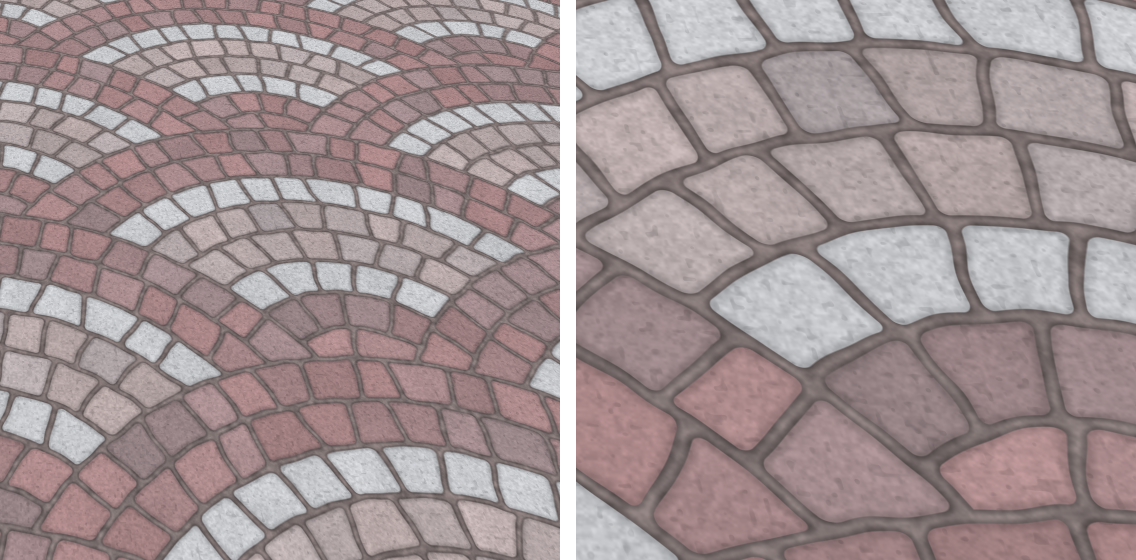
Left: the whole. Right: its middle third, enlarged.
This pattern is drawn by a Shadertoy shader. Its source:

```glsl
// Granite paving of overlapping fans in red, pink and white setts, seen at a slant.
#define FAN_RADIUS 0.53
#define ROW_STEP 0.2285
#define RING_WIDTH 0.0585
#define SETT_LENGTH 0.057
#define JOINT 0.0034
#define CORNER 0.009
#define JITTER 0.28
#define GRAIN 0.19
#define RED_STONE vec3(0.665, 0.525, 0.53)
#define PINK_STONE vec3(0.725, 0.665, 0.66)
#define WHITE_STONE vec3(0.785, 0.79, 0.805)
#define JOINT_COLOR vec3(0.49, 0.445, 0.44)

float hash(vec2 p) {
    vec3 q = fract(p.xyx * vec3(0.1031, 0.1030, 0.0973));
    q += dot(q, q.yzx + 33.33);
    return fract((q.x + q.y) * q.z);
}

float noise(vec2 p) {
    vec2 i = floor(p), f = fract(p);
    f = f * f * (3.0 - 2.0 * f);
    return mix(mix(hash(i), hash(i + vec2(1, 0)), f.x),
               mix(hash(i + vec2(0, 1)), hash(i + vec2(1, 1)), f.x), f.y);
}

// Undo the perspective: canvas position to position on the ground.
vec2 groundPlane(vec2 uv) {
    float down = 1.0 - uv.y;
    mat2 view = mat2(1.471, 0.0625, -0.010 - 0.808 * uv.x, -0.759 - 0.808 * down);
    return inverse(view) * vec2(uv.x - 0.694, down - 0.733);
}

// Uneven, slightly slanted joint between neighbouring setts of a ring.
float jointAt(float i, float across, vec2 seed) {
    vec2 key = seed + vec2(i, 0.0);
    return i + JITTER * (hash(key) - 0.5) + 0.5 * (hash(key + 71.3) - 0.5) * (across - 0.5);
}

// Half angle of a ring left visible between the two fans in front.
float visibleAngle(float r) {
    float reach = length(vec2(0.5, ROW_STEP));
    float s = (r * r + reach * reach - FAN_RADIUS * FAN_RADIUS) / (2.0 * r * reach);
    return atan(ROW_STEP, 0.5) + asin(clamp(s, -0.6, 1.0));
}

void mainImage(out vec4 fragColor, in vec2 fragCoord) {
    vec2 ground = groundPlane(fragCoord / iResolution.xy);
    float pixel = 0.6 * length(fwidth(ground));
    vec2 p = ground + 0.004 * (vec2(noise(ground * 45.0), noise(ground * 45.0 + 57.0)) - 0.5);

    // Nearest row first: the first fan that holds the point lies on top.
    float firstRow = floor((p.y - FAN_RADIUS) / ROW_STEP);
    float front = 1.0;
    vec2 fan = vec2(0.0), local = vec2(0.0, FAN_RADIUS);
    for (int k = 0; k < 8; k++) {
        float row = firstRow + float(k);
        float shift = 0.5 * mod(row, 2.0);
        float column = round(p.x - shift) + shift;
        vec2 q = p - vec2(column, row * ROW_STEP);
        float outside = length(q) - FAN_RADIUS;
        if (outside < 0.0) {
            fan = vec2(column, row);
            local = q;
            break;
        }
        front = min(front, outside);
    }

    // Rings counted from the rim, each split into setts.
    float depth = (FAN_RADIUS - length(local)) / RING_WIDTH;
    float ring = floor(depth), across = fract(depth);
    float radius = max(FAN_RADIUS - (ring + 0.5) * RING_WIDTH, 0.04);
    float halfAngle = visibleAngle(radius);
    float count = max(1.0, round(2.0 * halfAngle * radius / SETT_LENGTH));
    float size = 2.0 * halfAngle * radius / count;
    float along = (atan(local.x, local.y) / halfAngle * 0.5 + 0.5) * count;
    vec2 seed = fan * vec2(34.0, 53.0) + vec2(200.0, 300.0 + ring * 7.0);
    float sett = floor(along);
    if (along < jointAt(sett, across, seed)) sett -= 1.0;
    else if (along > jointAt(sett + 1.0, across, seed)) sett += 1.0;
    sett = clamp(sett, 0.0, count - 1.0);

    // Distance to the sett border with rounded corners; end setts meet the fan in front.
    float left = sett < 0.5 ? 1.0 : (along - jointAt(sett, across, seed)) * size;
    float right = sett > count - 1.5 ? 1.0 : (jointAt(sett + 1.0, across, seed) - along) * size;
    float rim = min(across, 1.0 - across) * RING_WIDTH;
    vec3 inset = max(CORNER - vec3(min(left, right), rim, front), 0.0);
    float border = CORNER - length(inset);
    float stoneMask = smoothstep(-pixel, pixel, border - JOINT);

    // Stone colour by ring, varied from sett to sett.
    bool isWhite = ring == 2.0 || ring == 5.0;
    bool isPink = ring == 3.0 || ring == 4.0;
    vec3 stone = isWhite ? WHITE_STONE : isPink ? PINK_STONE : RED_STONE;
    vec2 settKey = seed + vec2(sett, 19.7);
    float tone = hash(settKey), fade = hash(settKey + 41.9);
    float grey = dot(stone, vec3(0.333));
    stone = mix(stone, vec3(grey, grey * 0.97, grey), isWhite ? 0.0 : 0.55 * fade * fade);
    stone *= 1.0 + (isWhite ? 0.04 : 0.12) * (tone - 0.5);

    // Speckled granite, worn edges and sandy joints.
    float speckle = 0.6 * noise(ground * 330.0) + 0.4 * noise(ground * 620.0 + 13.0) - 0.5;
    float flecks = smoothstep(0.74, 0.92, noise(ground * 260.0 + 91.0));
    stone *= 1.0 + GRAIN * speckle - 0.09 * flecks + 0.06 * (noise(ground * 30.0) - 0.5);
    stone *= mix(0.85, 1.0, smoothstep(JOINT, CORNER, border));
    vec3 sand = JOINT_COLOR * (0.88 + 0.3 * noise(ground * 150.0) + GRAIN * speckle);
    sand *= mix(1.0, 0.76, smoothstep(0.0, JOINT, border));

    fragColor = vec4(mix(sand, stone, stoneMask), 1.0);
}
```
